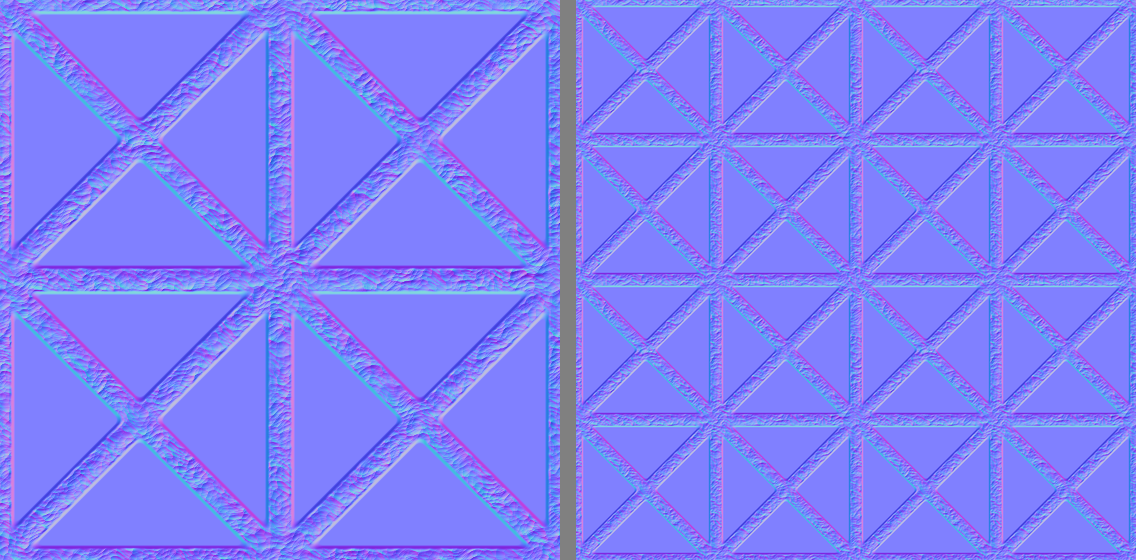
Left: one tile. Right: repeated 2 by 2.
This texture map is drawn by a three.js fragment shader. Its source:

```glsl
// Tangent-space normal map: square panels of four raised triangles split by rough grooves.
varying vec2 vUv;

const float TAU = 6.2831853;
const float REPEATS = 2.0;        // panels across and down
const float GROOVE_HALF = 0.048;  // half groove width, in panel units
const float CORNER = 0.025;       // corner rounding, in panel units
const float STEP = 0.0009;        // slope sampling distance

vec2 hash2(vec2 c) {
  return fract(sin(vec2(dot(c, vec2(127.1, 311.7)), dot(c, vec2(269.5, 183.3)))) * 43758.5);
}

float smoothMin(float a, float b, float k) {
  float h = max(k - abs(a - b), 0.0) / k;
  return min(a, b) - 0.25 * h * h * k;
}

// Squared distance to the nearest scattered point, wrapping after "cells" cells
float cellular(vec2 uv, vec2 cells, float seed) {
  vec2 p = uv * cells;
  vec2 base = floor(p);
  float nearest = 4.0;
  for (int j = -1; j <= 1; j++) {
    for (int i = -1; i <= 1; i++) {
      vec2 cell = base + vec2(float(i), float(j));
      vec2 delta = cell + hash2(mod(cell, cells) + seed) - p;
      nearest = min(nearest, dot(delta, delta));
    }
  }
  return nearest;
}

// Layered sines that bend the grain; whole frequencies keep it tiling
vec2 bend(vec2 uv) {
  vec2 a = sin(TAU * (vec2(5.0, 9.0) * uv.yx + vec2(3.0, -4.0) * uv));
  vec2 b = sin(TAU * (vec2(13.0, 17.0) * uv.yx + vec2(-6.0, 7.0) * uv) + 1.7);
  return uv + 0.005 * a + 0.003 * b;
}

// Crinkled stone: each layer's height is its slope divided by its frequency
float roughness(vec2 uv) {
  vec2 p = bend(uv);
  float patches = 0.85 + 0.25 * sin(TAU * (3.0 * uv.x + 2.0 * uv.y)) * sin(TAU * (5.0 * uv.y - 2.0 * uv.x));
  float grain = 0.36 / 150.0 * cellular(p, vec2(96.0, 150.0), 3.0);
  float chips = 0.34 / 82.0 * cellular(p, vec2(52.0, 82.0), 17.0);
  float lumps = 0.16 / 38.0 * cellular(p, vec2(26.0, 38.0), 41.0);
  return patches * (grain + chips) + lumps;
}

// Depth inside the nearest rounded triangle, negative in the grooves
float triangleDepth(vec2 uv) {
  vec2 p = fract(uv * REPEATS) - 0.5;
  vec2 a = abs(p);
  float along = max(a.x, a.y);
  float across = min(a.x, a.y);
  float outer = 0.5 - GROOVE_HALF - along;
  float diagonalA = (along - across) * 0.70711 - GROOVE_HALF;
  float diagonalB = (along + across) * 0.70711 - GROOVE_HALF;
  return smoothMin(smoothMin(diagonalA, diagonalB, CORNER), outer, CORNER);
}

float relief(vec2 uv) {
  float depth = triangleDepth(uv);
  float lip = 0.0055 * smoothstep(-0.012, 0.005, depth);
  float bank = 0.0035 * smoothstep(-0.042, 0.0, depth);
  float groove = 1.0 - smoothstep(-0.016, -0.003, depth);
  return lip + bank + groove * roughness(uv);
}

// Slope from central differences
vec2 slope(vec2 uv, float e) {
  return vec2(relief(uv + vec2(e, 0.0)) - relief(uv - vec2(e, 0.0)),
              relief(uv + vec2(0.0, e)) - relief(uv - vec2(0.0, e))) / (2.0 * e);
}

void main() {
  vec2 s = slope(vUv, STEP);
  // Red rises toward the right, green falls upward
  vec3 normal = normalize(vec3(s.x, -s.y, 1.0));
  gl_FragColor = vec4(0.5 + 0.5 * normal, 1.0);
}
```
